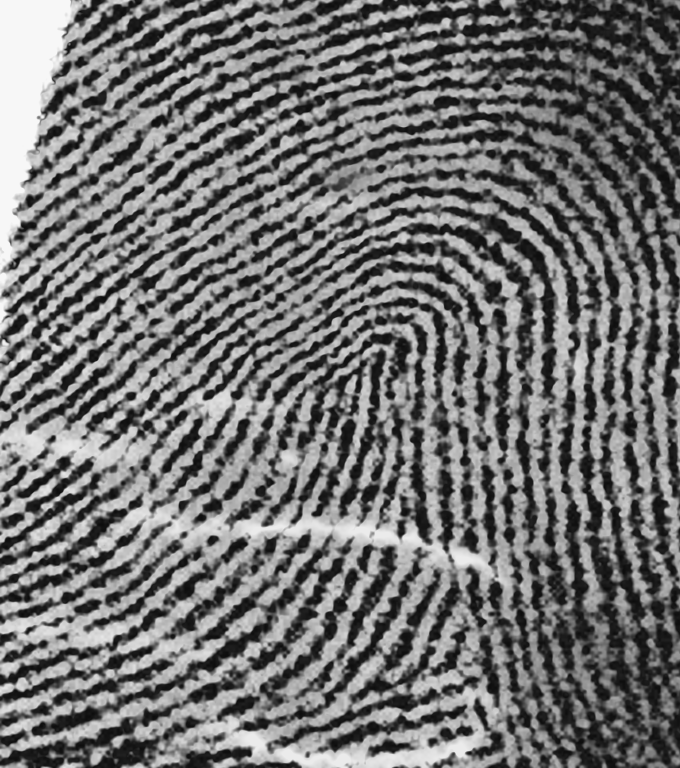
Write a Shadertoy shader that draws this pattern.

```glsl
const vec2 CORE = vec2(0.484, 0.525);     // centre of the loop
const float RIDGES = 36.0;                // ridges per canvas height
const float LEFT_DENSITY = 1.2;           // tighter ridges on the left flank
const float LEFT_NORMAL = 2.3;            // normal angle of the left flank
const float ARCH_LEAN = 0.38;             // drift of the arch tops to the right
const float GRAIN_SCALE = 105.0;
const float GRAIN_AMOUNT = 2.3;
const float INK = 0.05;
const float SKIN = 0.72;
const float PAPER = 0.97;
const float TAU = 6.2831853;

float hash(vec2 p) {
    return fract(sin(dot(p, vec2(127.1, 311.7))) * 43758.5453);
}

float noise(vec2 p) {
    vec2 i = floor(p), f = fract(p);
    f = f * f * (3.0 - 2.0 * f);
    return mix(mix(hash(i), hash(i + vec2(1, 0)), f.x),
               mix(hash(i + vec2(0, 1)), hash(i + vec2(1, 1)), f.x), f.y);
}

vec2 jitter(vec2 p, float scale) {
    return vec2(noise(p * scale), noise(p * scale + 40.0)) - 0.5;
}

// Arches leaning over the core, straight along both flanks
float archField(vec2 p) {
    vec2 q = p - CORE;
    float below = min(q.y, 0.0);
    float drift = ARCH_LEAN * max(q.y, 0.0);
    float offAxis = (q.x - drift) / 0.35;
    q.x -= 0.3 * below * below + drift * exp(-offAxis * offAxis);
    float angle = atan(q.y, q.x);
    if (angle < -0.25 * TAU) angle += TAU;
    float density = mix(1.0, LEFT_DENSITY, smoothstep(0.5, LEFT_NORMAL, angle));
    return length(q) * density * cos(max(angle - LEFT_NORMAL, 0.0)) * cos(min(angle, 0.0));
}

// Ridges sweeping from the right leg down to the left
float sweepField(vec2 p) {
    return 1.1 * (p.x * (0.1 + 0.4 * p.x + 0.7 * p.y + 1.2 * p.y * p.y) - p.y);
}

float wave(float field, float wobble) {
    return cos(TAU * (RIDGES * field + wobble));
}

float ridgePattern(vec2 p) {
    float wobble = 0.7 * (noise(p * 8.0) - 0.5) + 0.35 * (noise(p * 24.0) - 0.5);
    float arch = wave(archField(p), wobble);
    float sweep = wave(sweepField(p) - sweepField(CORE), wobble);
    float base = wave(0.26 * p.x - 0.97 * p.y, wobble);
    vec2 w = p + 0.05 * jitter(p, 16.0);
    float inside = min(0.415 + 0.23 * w.x - w.y, 0.50 + 0.28 * (CORE.y - w.y) - w.x);
    float floorLine = 0.09 + 0.2 * (w.x - 0.45) - w.y;
    float lower = mix(sweep, base, smoothstep(-0.015, 0.015, floorLine));
    return mix(arch, lower, smoothstep(-0.015, 0.02, inside));
}

// Soft line around the height y, between two ends
float crease(vec2 p, float y, float start, float end, float width) {
    float d = (p.y - y) / width;
    return exp(-d * d) * smoothstep(start - 0.04, start + 0.04, p.x)
                       * smoothstep(end + 0.04, end - 0.04, p.x);
}

float spot(vec2 p, vec2 center, vec2 size) {
    vec2 d = (p - center) / size;
    return exp(-dot(d, d));
}

float creases(vec2 p) {
    vec2 w = p + 0.014 * jitter(p, 28.0) + 0.014 * jitter(p, 85.0);
    float bend = max(w.x - 0.4, 0.0);
    float dip = 0.47 - w.x;
    float sum = crease(w, 0.313 - bend * bend + 0.2 * max(0.26 - w.x, 0.0), 0.17, 0.66, 0.011);
    sum += 0.75 * crease(w, 0.428 - 0.13 * w.x, -0.1, 0.20, 0.015);
    sum += 1.1 * crease(w, 0.008 + 1.2 * dip * dip, 0.27, 0.63, 0.014);
    sum += 0.5 * crease(w, 0.195 - 0.17 * w.x, -0.1, 0.28, 0.014);
    sum += 0.6 * crease(w, 0.115 - 0.5 * (w.x - 0.57), 0.57, 0.67, 0.013);
    sum += 0.7 * spot(w, vec2(0.30, 0.473), vec2(0.05, 0.013));
    sum += 0.7 * spot(w, vec2(0.38, 0.40), vec2(0.025, 0.012));
    sum += 0.7 * spot(w, vec2(0.44, 0.735), vec2(0.035, 0.011));
    sum += 0.6 * spot(w, vec2(0.75, 0.525), vec2(0.015, 0.025));
    return sum * (0.5 + 0.8 * noise(p * 45.0));
}

void mainImage(out vec4 fragColor, in vec2 fragCoord) {
    vec2 p = fragCoord / iResolution.y;
    float grain = 0.6 * noise(p * GRAIN_SCALE) + 0.4 * noise(p * GRAIN_SCALE * 1.9 + 17.0);
    float fine = noise(p * 240.0 + 53.0);
    float patches = noise(p * 13.0 + 9.0);

    // Smudged corners on the right, heavy ink at the lower left
    float smudge = smoothstep(0.55, 0.82, p.x) * smoothstep(0.10, 0.36, abs(p.y - 0.48));
    float heavy = spot(p, vec2(0.03, 0.0), vec2(0.25, 0.045));
    float light = creases(p);

    // Broken ridges
    vec2 ragged = p + 0.006 * jitter(p, 110.0);
    float press = ridgePattern(ragged) * mix(0.72, 0.38, smudge) + GRAIN_AMOUNT * (grain - 0.5);
    press += 0.35 * (patches - 0.5) + 0.25 * smudge + 0.45 * heavy - 1.1 * light - 0.04;
    press += 0.12 * smoothstep(0.75, 1.0, p.y);
    float ink = smoothstep(-0.58, 0.72, press);

    // Tones of skin and ink
    float skin = SKIN + 0.12 * (patches - 0.5) + 0.16 * (fine - 0.5);
    skin += 0.07 * smoothstep(0.45, 0.0, p.x) - 0.17 * smudge;
    skin = mix(skin, 0.92, clamp(light, 0.0, 1.0));
    float tone = mix(skin, INK + 0.08 * fine, ink);
    tone = mix(tone, 0.45, 0.5 * spot(p, vec2(0.452, 0.765), vec2(0.025, 0.02)));

    // Bare paper beyond the ragged left edge
    float edge = 0.095 * pow(max((p.y - 0.62) / 0.38, 0.0), 1.3) + 0.005 * smoothstep(0.5, 0.65, p.y);
    edge += 0.03 * (grain - 0.5);
    float paper = smoothstep(0.006, -0.006, p.x - edge) * smoothstep(0.48, 0.56, p.y);
    tone = mix(tone, PAPER, paper);

    fragColor = vec4(vec3(clamp(tone, 0.0, 1.0)), 1.0);
}
```
